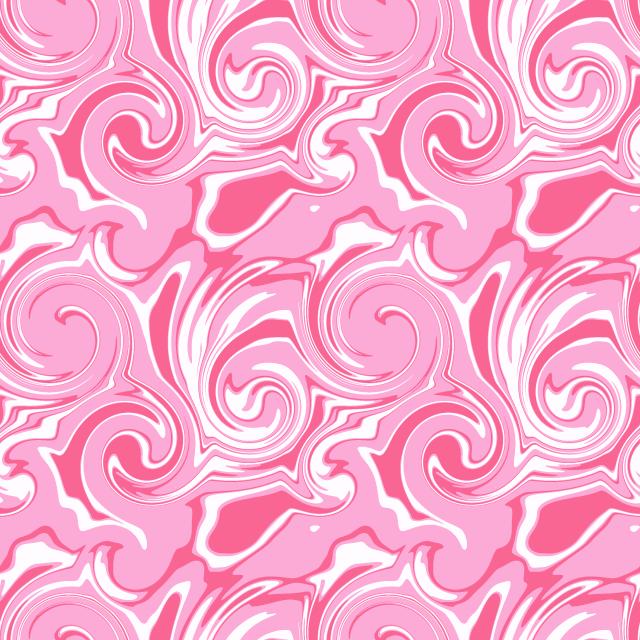
Give the GLSL for this pattern, as a WebGL 1 fragment shader.

```glsl
precision highp float;
// Pink marbled ink on a tile repeated two by two. Layered sines lay down
// contour bands of ink, wrapped vortices stir them into curls and hairlines,
// and calm zones thin the ink to plain pink. Supersampling smooths the edges.

uniform vec2 u_resolution;

const float TAU = 6.2831853;
const float REPEATS = 2.0;
const int SAMPLES = 4;
const vec3 PINK = vec3(0.99, 0.67, 0.84);
const vec3 HOT_PINK = vec3(0.98, 0.40, 0.58);
const vec3 WHITE = vec3(1.0, 0.99, 1.0);

// Shortest offset from a centre on the wrapping tile
vec2 wrappedOffset(vec2 p, vec2 centre) {
  return fract(p - centre + 0.5) - 0.5;
}

// 1 at the centre, easing to 0 at the radius
float falloff(float dist, float radius) {
  return 1.0 - smoothstep(0.0, radius, dist);
}

// Undo a counterclockwise stir; the radius stays below half a tile
vec2 unstir(vec2 p, vec2 centre, float radius, float angle) {
  vec2 d = wrappedOffset(p, centre);
  float a = angle * falloff(length(d), radius);
  float c = cos(a);
  float s = sin(a);
  return p - d + vec2(c * d.x + s * d.y, c * d.y - s * d.x);
}

// Wavy drift built from whole-number frequencies, so it wraps
vec2 drift(vec2 p, float amount) {
  for (int i = 1; i <= 3; i++) {
    float f = float(i);
    p += amount / f * sin(TAU * f * p.yx + vec2(1.3, 4.1) * f);
  }
  return p;
}

// One plane wave with whole cycles per tile
float wave(vec2 p, vec2 cycles, float phase) {
  return sin(TAU * dot(p, cycles) + phase);
}

// Ink height before stirring
float inkHeight(vec2 p) {
  return 0.46 * wave(p, vec2(1.0, 1.0), 0.6)
       + 0.42 * wave(p, vec2(1.0, -2.0), 2.1)
       + 0.32 * wave(p, vec2(3.0, 1.0), 4.0)
       + 0.20 * wave(p, vec2(2.0, -4.0), 1.2)
       + 0.05 * wave(p, vec2(9.0, 7.0), 0.0);
}

float band(float v, float low, float high) {
  return step(low, v) * step(v, high);
}

// Nested contour bands in three flat inks
vec3 inkColour(float v) {
  vec3 colour = PINK;
  float white = band(v, 0.32, 0.62) + band(v, -0.74, -0.50);
  float hot = band(v, 0.10, 0.24) + step(0.71, v) + step(v, -0.78);
  colour = mix(colour, WHITE, white);
  return mix(colour, HOT_PINK, hot);
}

vec3 marble(vec2 p) {
  // Quiet areas: the open curl and the wedge below it
  float calm = 0.85 * falloff(length(wrappedOffset(p, vec2(0.20, 0.93))), 0.19);
  calm = max(calm, 0.75 * falloff(length(wrappedOffset(p, vec2(0.92, 0.20))), 0.17));

  // Small curls, then the open curl, then the wide sweeping one
  vec2 q = unstir(p, vec2(0.43, 0.59), 0.25, -4.2);
  q = unstir(q, vec2(0.39, 0.25), 0.17, -3.0);
  q = unstir(q, vec2(0.05, 0.51), 0.18, 2.8);
  q = unstir(q, vec2(0.185, 0.97), 0.29, 6.5);
  q = unstir(q, vec2(0.81, 0.75), 0.24, 4.5);
  q = unstir(q, vec2(0.84, 0.84), 0.47, 3.4);

  float height = inkHeight(drift(q, 0.06));
  return inkColour(mix(height, -0.2, calm));
}

void main() {
  vec3 total = vec3(0.0);
  for (int y = 0; y < SAMPLES; y++) {
    for (int x = 0; x < SAMPLES; x++) {
      vec2 jitter = (vec2(float(x), float(y)) + 0.5) / float(SAMPLES) - 0.5;
      vec2 uv = (gl_FragCoord.xy + jitter) / u_resolution;
      total += marble(uv * REPEATS);
    }
  }
  gl_FragColor = vec4(total / float(SAMPLES * SAMPLES), 1.0);
}
```
